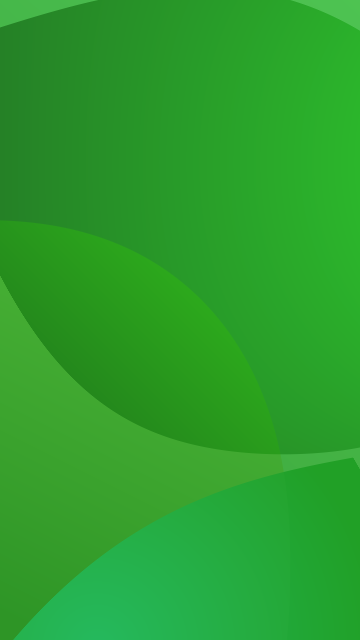
Write a WebGL 1 fragment shader that draws this background.

```glsl
precision highp float;
// Overlapping translucent green curved sheets with soft gradients.
uniform vec2 u_resolution;

// Anti-aliased coverage of a signed distance, positive inside.
float cover(float dist) {
  return clamp(0.5 + dist * u_resolution.x, 0.0, 1.0);
}

// Broad sheet bounded by an upper and a lower bow.
float broadSheet(vec2 p) {
  float top = (p.x - 0.273) * (p.x - 0.806) * (0.347 + 0.259 * p.x);
  float d2 = (p.x - 0.787) * (p.x - 0.787);
  float bottom = 1.262 - d2 * (0.389 + 0.669 * d2);
  return cover(p.y - top) * cover(bottom - p.y);
}

// Rounded sheet entering from the left, a superellipse.
float roundSheet(vec2 p) {
  vec2 q = abs(p - vec2(-0.069, 1.574)) / vec2(0.875, 0.963);
  float radius = pow(pow(q.x, 2.35) + pow(q.y, 2.35), 1.0 / 2.35);
  return cover((1.0 - radius) * 0.9);
}

// Low hill rising to a corner near the right border.
float hill(vec2 p) {
  float t = 0.981 - p.x;
  float slope = t > 0.0 ? 0.18 + t * (0.0864 + 0.308 * t) : -1.75;
  return cover(p.y - 1.271 - t * slope);
}

void main() {
  // Canvas widths, measured downward from the upper left corner.
  vec2 p = vec2(gl_FragCoord.x, u_resolution.y - gl_FragCoord.y) / u_resolution.x;
  float rounded = roundSheet(p);

  // Pale backdrop and the rounded sheet over it.
  vec3 backdrop = vec3(0.275, 0.72, 0.29) + vec3(0.03, 0.045, 0.03) * p.x
                - vec3(0.03, 0.05, 0.04) * p.y;
  float lift = clamp((1.7 - p.y + 0.5 * p.x) / 0.9, 0.0, 1.0);
  vec3 olive = mix(vec3(0.18, 0.585, 0.15), vec3(0.268, 0.678, 0.2), lift);
  vec3 color = mix(backdrop, olive, rounded);

  // Broad sheet, with a warmer leaf where the two sheets overlap.
  float bend = p.y - 0.45;
  float glow = p.x * (1.0 - 0.8 * bend * bend);
  vec3 emerald = mix(vec3(0.145, 0.505, 0.15), vec3(0.17, 0.715, 0.17), glow);
  float leafLight = clamp(0.3 + 1.4 * (p.x - p.y + 0.65), 0.0, 1.0);
  vec3 leaf = mix(vec3(0.14, 0.53, 0.11), vec3(0.18, 0.69, 0.11), leafLight);
  color = mix(color, mix(emerald, leaf, rounded), broadSheet(p));

  // Hill lit by a teal glow from below.
  float fade = clamp(length(p - vec2(0.27, 1.8)) / 0.78, 0.0, 1.0);
  vec3 teal = mix(vec3(0.133, 0.72, 0.36), vec3(0.13, 0.627, 0.15), fade);
  teal += vec3(0.012, 0.006, 0.008) * rounded;
  color = mix(color, teal, hill(p));

  gl_FragColor = vec4(color, 1.0);
}
```
